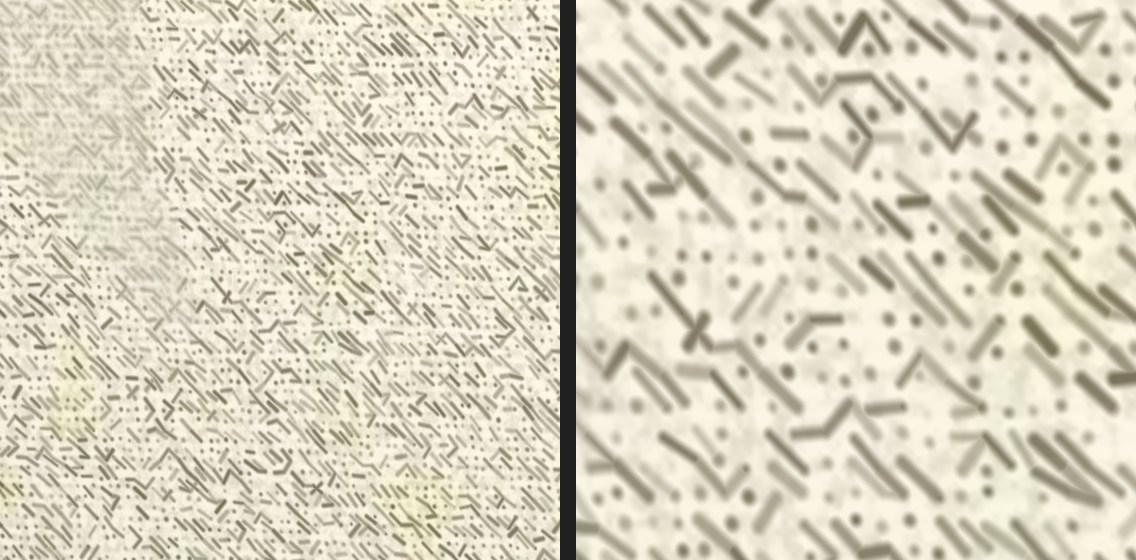
Left: the whole. Right: its middle third, enlarged.
Give the GLSL for this texture, as a WebGL 2 fragment shader.

```glsl
#version 300 es
precision highp float;
// Cream woven cloth with rows of short diagonal olive-grey stitches and a smeared corner.

uniform vec2 u_resolution;
out vec4 fragColor;

const vec2  THREADS      = vec2(64.0, 56.0);  // stitches across and up the canvas
const float COLUMN_LEAN  = 0.10;
const float ROW_TILT     = 0.025;
const float WARP         = 0.45;              // slow wander of the weave, in cells
const float JITTER       = 0.34;
const float DIAGONAL     = 0.43;              // share of cells with each kind of link
const float HORIZONTAL   = 0.07;
const float RISING       = 0.06;
const float BARE         = 0.14;
const vec2  RADIUS       = vec2(0.15, 0.25);  // thinnest and thickest stitch
const float SOFTNESS     = 0.19;
const float SMEAR_SOFT   = 0.38;
const vec3  CREAM        = vec3(0.985, 0.965, 0.895);
const vec3  SHADE        = vec3(0.850, 0.830, 0.755);
const vec3  STITCH       = vec3(0.475, 0.450, 0.365);

float hash(vec2 p) {
    vec3 q = fract(vec3(p.xyx) * 0.1031);
    q += dot(q, q.yzx + 33.33);
    return fract((q.x + q.y) * q.z);
}

float noise(vec2 p) {
    vec2 cell = floor(p), f = fract(p);
    f = f * f * (3.0 - 2.0 * f);
    return mix(mix(hash(cell), hash(cell + vec2(1, 0)), f.x),
               mix(hash(cell + vec2(0, 1)), hash(cell + vec2(1, 1)), f.x), f.y);
}

float segmentDistance(vec2 p, vec2 a, vec2 b) {
    vec2 ab = b - a;
    float t = clamp(dot(p - a, ab) / max(dot(ab, ab), 1e-4), 0.0, 1.0);
    return length(p - a - ab * t);
}

vec2 knot(vec2 cell) {
    vec2 offset = vec2(hash(cell + 17.3), hash(cell + 71.9)) - 0.5;
    return cell + 0.5 + JITTER * offset;
}

// Step from a knot to the one it is joined with; zero leaves a lone dot.
vec2 linkStep(vec2 cell) {
    float pick = hash(cell + 131.7);
    if (pick < DIAGONAL) return vec2(1, -1);
    pick -= DIAGONAL;
    if (pick < HORIZONTAL) return vec2(1, 0);
    pick -= HORIZONTAL;
    return pick < RISING ? vec2(1, 1) : vec2(0);
}

// Darkness of the stitches around a point in cell units.
float stitches(vec2 q, float softness) {
    vec2 home = floor(q);
    float ink = 0.0;
    for (int y = -1; y <= 1; y++) {
        for (int x = -1; x <= 1; x++) {
            vec2 cell = home + vec2(x, y);
            vec2 link = linkStep(cell);
            // Every third row gap stays open, so the stitches gather in bands.
            if (link.y < 0.0 && mod(cell.y, 3.0) < 0.5 && hash(cell + 9.1) < 0.6) link = vec2(0);
            float present = step(BARE, hash(cell + 211.3));
            float strength = present * mix(0.38, 1.0, hash(cell + 307.1));
            float radius = mix(RADIUS.x, RADIUS.y, hash(cell + 401.9));
            vec2 start = knot(cell);
            vec2 end = link == vec2(0) ? start : mix(start, knot(cell + link), 0.95);
            float d = segmentDistance(q, start, end);
            ink = max(ink, strength * (1.0 - smoothstep(radius - softness, radius + softness, d)));
        }
    }
    return ink;
}

// Smeared wedge in the upper left.
float smearMask(vec2 p) {
    float depth = 1.0 - p.y;
    float wobble = 0.05 * (noise(p * 14.0) - 0.5);
    float right = 0.24 + 0.17 * depth + wobble;
    float lower = 0.27 + 1.05 * p.x + wobble;
    return (1.0 - smoothstep(right - 0.03, right + 0.02, p.x))
         * (1.0 - smoothstep(lower - 0.06, lower + 0.04, depth))
         * (1.0 - smoothstep(0.54, 0.64, depth));
}

void main() {
    vec2 p = gl_FragCoord.xy / u_resolution;
    float smear = smearMask(p);

    // Slightly skewed, wandering lattice
    vec2 q = vec2(p.x + COLUMN_LEAN * p.y, p.y + ROW_TILT * p.x) * THREADS;
    q += WARP * (vec2(noise(p * 9.0), noise(p * 9.0 + 40.0)) - 0.5);

    float pixel = THREADS.x / min(u_resolution.x, u_resolution.y);
    float ink = stitches(q, max(mix(SOFTNESS, SMEAR_SOFT, smear), pixel));
    ink *= mix(1.0, 0.62, smear) * mix(0.82, 1.1, noise(p * 11.0 + 5.0));

    // Ground cloth: fine mottle, with faint pale threads between rows
    float mottle = 0.65 * noise(q * 1.6) + 0.35 * noise(q * 3.7 + 23.0);
    float thread = 0.5 + 0.5 * cos(6.28318 * q.y);
    float shade = smoothstep(0.25, 0.95, mottle) * 0.75 - 0.12 * thread;
    shade += 0.22 * smear + 0.12 * (1.0 - p.y);
    vec3 color = mix(CREAM, SHADE, clamp(shade, 0.0, 1.0));
    color = mix(color, STITCH, clamp(ink, 0.0, 1.0));

    // Broad tints and uneven light
    float tint = noise(p * 12.0 + 60.0) - 0.5;
    color += tint * vec3(0.016, -0.004, 0.018);
    color.b -= 0.05 * smoothstep(0.6, 0.95, noise(p * 8.0 + 90.0)) * (1.0 - 0.5 * p.y);
    color *= 0.985 + 0.03 * (0.5 * p.x + 0.5 * p.y);

    fragColor = vec4(clamp(color, 0.0, 1.0), 1.0);
}
```
